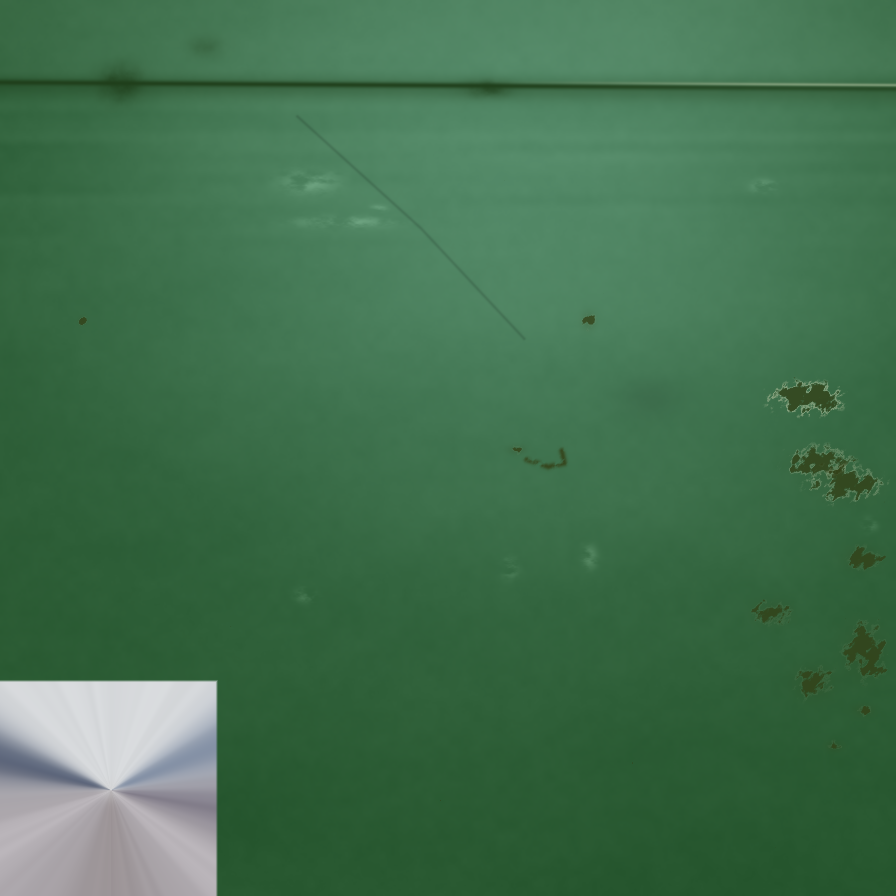
This texture is drawn by a Shadertoy shader. Its source:

```glsl
// Weathered green painted metal with a seam, rusty chips and a brushed steel swatch.

const vec3 PAINT_DARK = vec3(0.143, 0.330, 0.172);
const vec3 PAINT_LIGHT = vec3(0.318, 0.530, 0.398);
const vec3 RUST = vec3(0.20, 0.25, 0.09);
const vec3 SEAM_DARK = vec3(0.12, 0.24, 0.10);
const vec3 BARE = vec3(0.56, 0.66, 0.52);
const vec2 GLOW_CENTER = vec2(0.58, 0.81);
const vec2 SWATCH_SIZE = vec2(0.242, 0.240);
const vec2 SWATCH_HUB = vec2(0.124, 0.118);
const float SWATCH_EDGE = 0.0018;

// Chips: centre, radii
const vec4 CHIPS[12] = vec4[12](
    vec4(0.900, 0.555, 0.040, 0.018), vec4(0.912, 0.484, 0.036, 0.018),
    vec4(0.944, 0.459, 0.040, 0.020), vec4(0.962, 0.377, 0.020, 0.013),
    vec4(0.862, 0.316, 0.020, 0.013), vec4(0.966, 0.274, 0.025, 0.032),
    vec4(0.909, 0.238, 0.022, 0.020), vec4(0.964, 0.207, 0.012, 0.007),
    vec4(0.931, 0.167, 0.009, 0.006), vec4(0.657, 0.642, 0.008, 0.010),
    vec4(0.577, 0.498, 0.010, 0.005), vec4(0.092, 0.642, 0.005, 0.005));

// Pale scuffs: centre, radii
const vec4 SCUFFS[8] = vec4[8](
    vec4(0.423, 0.767, 0.009, 0.004), vec4(0.385, 0.752, 0.050, 0.006),
    vec4(0.853, 0.792, 0.014, 0.007), vec4(0.342, 0.336, 0.012, 0.008),
    vec4(0.569, 0.366, 0.009, 0.011), vec4(0.658, 0.378, 0.008, 0.012),
    vec4(0.345, 0.797, 0.030, 0.012), vec4(0.970, 0.414, 0.008, 0.007));

float hash(vec2 p) {
    vec3 q = fract(vec3(p.xyx) * 0.1031);
    q += dot(q, q.yzx + 33.33);
    return fract((q.x + q.y) * q.z);
}

float noise(vec2 p) {
    vec2 i = floor(p), f = fract(p);
    f = f * f * (3.0 - 2.0 * f);
    return mix(mix(hash(i), hash(i + vec2(1, 0)), f.x),
               mix(hash(i + vec2(0, 1)), hash(i + vec2(1, 1)), f.x), f.y);
}

float fbm(vec2 p) {
    float sum = 0.0, amp = 0.5;
    for (int i = 0; i < 4; i++) {
        sum += amp * noise(p);
        p = p * 2.03 + 17.0;
        amp *= 0.5;
    }
    return sum / 0.9375;
}

float bell(float x) { return exp(-x * x); }

float blob(vec2 p, vec2 center, vec2 radii) {
    vec2 d = (p - center) / radii;
    return exp(-dot(d, d));
}

float segment(vec2 p, vec2 a, vec2 b) {
    vec2 d = b - a;
    return length(p - a - d * clamp(dot(p - a, d) / dot(d, d), 0.0, 1.0));
}

vec3 paint(vec2 p) {
    float glow = blob(p, GLOW_CENTER, vec2(0.54, 0.47));
    vec3 color = mix(PAINT_DARK, PAINT_LIGHT, glow);
    color += 0.035 * (fbm(p * vec2(4.0, 9.0)) - 0.5);
    color += 0.018 * (fbm(p * 75.0) - 0.5);
    float streaks = noise(p * vec2(3.0, 85.0)) - 0.4;
    color += 0.035 * streaks * bell((p.y - 0.83) / 0.09);
    color += vec3(0.025, 0.022, 0.025) * smoothstep(0.903, 0.925, p.y);
    return color * (1.0 - 0.08 * blob(p, vec2(0.724, 0.555), vec2(0.035, 0.022)));
}

vec3 addSeam(vec3 color, vec2 p) {
    float d = p.y - mix(0.908, 0.901, p.x);
    float fade = 1.0 - smoothstep(0.55, 0.95, p.x);
    color = mix(color, SEAM_DARK, 0.30 * bell((d + 0.004) / 0.012));
    color = mix(color, SEAM_DARK, mix(0.65, 0.9, fade) * bell(d / 0.0032));
    float shine = smoothstep(0.5, 0.9, p.x) * bell((d - 0.004) / 0.0018);
    color = mix(color, BARE, 0.75 * shine);
    float grime = blob(p, vec2(0.135, 0.906), vec2(0.022, 0.019));
    grime += 0.8 * blob(p, vec2(0.543, 0.901), vec2(0.024, 0.009));
    grime += 0.35 * blob(p, vec2(0.230, 0.948), vec2(0.020, 0.012));
    return mix(color, SEAM_DARK, clamp(grime * (0.35 + 0.7 * fbm(p * 90.0)), 0.0, 0.85));
}

vec3 addWear(vec3 color, vec2 p) {
    for (int i = 0; i < 8; i++) {
        float scuff = blob(p, SCUFFS[i].xy, SCUFFS[i].zw);
        color += 0.14 * scuff * smoothstep(0.25, 0.75, fbm(p * vec2(60.0, 110.0)));
    }
    // Slanted grain breaks every chip into ragged flakes
    vec2 grain = vec2(p.x + p.y, p.y - p.x) * vec2(75.0, 115.0);
    float ragged = fbm(grain);
    for (int i = 0; i < 12; i++) {
        vec4 chip = CHIPS[i];
        float cover = blob(p, chip.xy, chip.zw);
        float level = cover * 0.75 + ragged - 0.92;
        float bare = i < 1 ? 0.85 : (i < 3 ? 0.5 : 0.12);
        float rim = bell((level + 0.01) / 0.06) * smoothstep(0.12, 0.4, cover);
        color = mix(color, BARE, bare * rim);
        color = mix(color, RUST, 0.75 * smoothstep(0.0, 0.14, level));
        color = mix(color, RUST, 0.22 * cover * (1.0 - bare));
    }
    // Curled rust mark and long hairline scratch
    float curl = min(segment(p, vec2(0.588, 0.487), vec2(0.612, 0.479)),
                     segment(p, vec2(0.612, 0.479), vec2(0.630, 0.483)));
    curl = min(curl, segment(p, vec2(0.630, 0.483), vec2(0.627, 0.497)));
    color = mix(color, RUST, 0.85 * bell(curl / 0.0032) * smoothstep(0.2, 0.6, ragged));
    float hairline = min(segment(p, vec2(0.332, 0.870), vec2(0.470, 0.745)),
                         segment(p, vec2(0.470, 0.745), vec2(0.585, 0.622)));
    return color * (1.0 - 0.13 * bell(hairline / 0.0018));
}

vec3 steelSwatch(vec2 p) {
    vec2 d = p - SWATCH_HUB;
    // Degrees counted from straight up, positive to the right
    float a = degrees(atan(d.x, d.y));
    vec3 color = mix(vec3(0.84, 0.85, 0.86), vec3(0.66, 0.64, 0.66), smoothstep(65.0, 105.0, abs(a)));
    color -= vec3(0.46, 0.43, 0.36) * bell((a + 73.0) / 13.0);
    color -= vec3(0.31, 0.27, 0.20) * bell((a - 67.0) / 14.0);
    color -= vec3(0.15, 0.15, 0.12) * bell((a - 98.0) / 13.0);
    color += 0.07 * (bell((a - 128.0) / 14.0) + bell((a + 117.0) / 14.0));
    color -= vec3(0.05, 0.06, 0.07) * bell((180.0 - abs(a)) / 25.0);
    color += 0.025 * (noise(vec2(a * 0.25 + 50.0, 3.0)) - 0.5);
    return mix(color, vec3(0.82), 0.5 * bell(length(d) / 0.012));
}

void mainImage(out vec4 fragColor, in vec2 fragCoord) {
    vec2 p = fragCoord / iResolution.xy;
    vec3 color = addWear(addSeam(paint(p), p), p);
    vec2 inside = SWATCH_SIZE - p;
    float mask = smoothstep(-SWATCH_EDGE, SWATCH_EDGE, min(inside.x, inside.y));
    fragColor = vec4(mix(color, steelSwatch(p), mask), 1.0);
}
```
